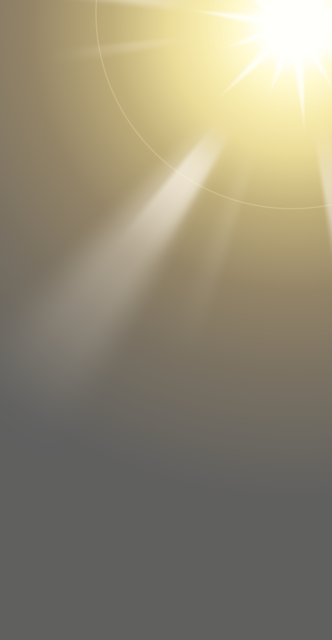
Give the GLSL for this background, as a WebGL 1 fragment shader.

```glsl
precision highp float;
// Golden sun flare in the upper right, casting soft light beams over a grey backdrop.
uniform vec2 u_resolution;

// Lengths are in canvas heights, angles in degrees clockwise from straight down.
const vec2 SUN = vec2(0.462, 0.961);
const vec2 RING_CENTER = vec2(0.456, 0.980);
const float RING_RADIUS = 0.306;
const float RING_WIDTH = 0.0014;
const float RING_STRENGTH = 0.2;

const float SPIKE_STEP = 360.0 / 14.0;
const float SPIKE_OFFSET = 98.0;
const float SPIKE_LONG = 0.182;
const float SPIKE_SHORT = 0.130;
const float SPIKE_WIDTH = 0.018;

const vec3 CORE_WHITE = vec3(1.0, 1.0, 0.985);
const vec3 PALE_CREAM = vec3(1.0, 0.98, 0.82);
const vec3 LEMON = vec3(0.97, 0.925, 0.68);
const vec3 GOLD = vec3(0.92, 0.86, 0.60);
const vec3 OCHRE = vec3(0.76, 0.69, 0.48);
const vec3 UMBER = vec3(0.58, 0.52, 0.405);
const vec3 TAUPE = vec3(0.48, 0.445, 0.385);
const vec3 GREY = vec3(0.376, 0.376, 0.374);
const vec3 BEAM_TINT = vec3(0.99, 0.965, 0.93);

float ramp(float a, float b, float x) {
  return clamp((x - a) / (b - a), 0.0, 1.0);
}

// Radial colour falloff from the sun into the backdrop
vec3 glow(float r) {
  vec3 c = mix(CORE_WHITE, PALE_CREAM, smoothstep(0.045, 0.095, r));
  c = mix(c, LEMON, ramp(0.090, 0.145, r));
  c = mix(c, GOLD, ramp(0.145, 0.200, r));
  c = mix(c, OCHRE, ramp(0.200, 0.286, r));
  c = mix(c, UMBER, ramp(0.286, 0.417, r));
  c = mix(c, TAUPE, ramp(0.417, 0.547, r));
  return mix(c, GREY, ramp(0.547, 0.740, r));
}

// Angular wedge between two edges, each with its own softness
float wedge(float angle, vec2 edges, vec2 soft) {
  return smoothstep(edges.x - soft.x, edges.x + soft.x, angle)
       * (1.0 - smoothstep(edges.y - soft.y, edges.y + soft.y, angle));
}

// Radial envelope: rises from x to y, then fades out at z
float envelope(float r, vec3 span) {
  return smoothstep(span.x, span.y, r) * (1.0 - smoothstep(span.y, span.z, r));
}

// Tapered needles around the sun, alternately long and short
float spikes(float angle, float r) {
  float turn = (angle - SPIKE_OFFSET) / SPIKE_STEP;
  float index = floor(turn + 0.5);
  float across = r * abs(sin(radians((turn - index) * SPIKE_STEP)));
  float reach = mix(SPIKE_LONG, SPIKE_SHORT, mod(index, 2.0));
  float halfWidth = max(SPIKE_WIDTH * (1.0 - r / reach), 0.0005);
  return (1.0 - smoothstep(0.0, halfWidth, across))
       * (1.0 - smoothstep(0.45 * reach, reach, r));
}

// Sum of the light shafts
float beams(float angle, float r) {
  float wide = 0.38 * wedge(angle, vec2(30.5, 42.5), vec2(4.0, 4.5))
             * envelope(r, vec3(0.17, 0.30, 0.80));
  float core = 0.36 * wedge(angle, vec2(30.5, 39.5), vec2(1.6, 1.2))
             * envelope(r, vec3(0.18, 0.275, 0.46));
  float faint = 0.09 * wedge(angle, vec2(17.0, 21.5), vec2(1.5, 2.5))
              * envelope(r, vec3(0.15, 0.30, 0.58));
  float right = 0.50 * wedge(angle, vec2(-17.0, -9.5), vec2(2.0, 1.3))
              * envelope(r, vec3(0.15, 0.27, 0.48));
  float left = 0.17 * wedge(angle, vec2(81.0, 84.0), vec2(1.5, 1.0))
             * envelope(r, vec3(0.16, 0.24, 0.40));
  float top = 0.48 * wedge(angle, vec2(97.5, 104.0), vec2(2.0, 2.0))
            * envelope(r, vec3(0.14, 0.27, 0.44));
  return wide + core + faint + right + left + top;
}

void main() {
  vec2 p = gl_FragCoord.xy / u_resolution.y;
  vec2 d = p - SUN;
  float r = length(d);
  float angle = degrees(atan(-d.x, -d.y + 0.00001));

  vec3 color = glow(r);
  color = mix(color, BEAM_TINT, beams(angle, r));

  // Thin lens ring
  float ringDist = abs(length(p - RING_CENTER) - RING_RADIUS);
  float ring = 1.0 - smoothstep(0.0, RING_WIDTH + 0.5 / u_resolution.y, ringDist);
  color = mix(color, PALE_CREAM, RING_STRENGTH * ring);

  color = mix(color, CORE_WHITE, 0.9 * spikes(angle, r));
  gl_FragColor = vec4(color, 1.0);
}
```
